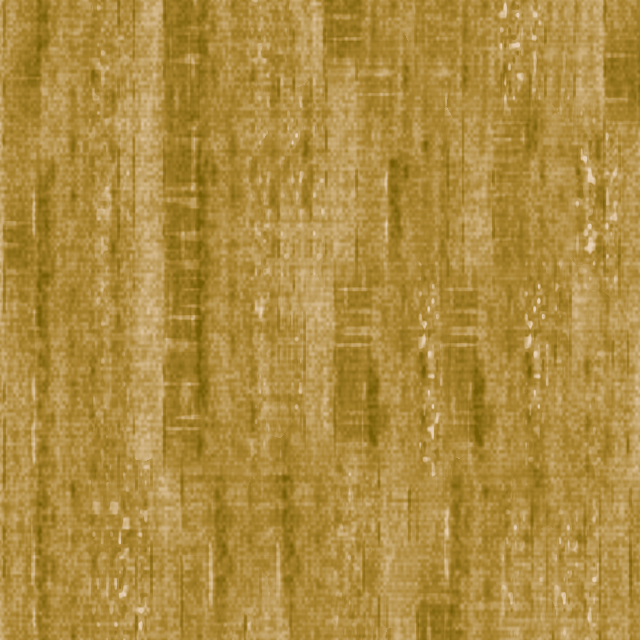
Give the GLSL for this texture, as a Shadertoy shader.

```glsl
const vec3 OLIVE = vec3(0.46, 0.36, 0.02);
const vec3 OCHRE = vec3(0.664, 0.515, 0.185);
const vec3 STRAW = vec3(0.80, 0.685, 0.48);
const float OCHRE_LEVEL = 0.6;
const float BASE_LEVEL = 0.71;
const float REPEATS = 4.0;        // stripe motifs across the canvas
const float STRIPE_START = 0.068;
const vec2 PATCHES = vec2(4.6, 3.6);
const float SEAM_BLUR = 0.22;
const float THREADS = 128.0;
const float TAU = 6.2831853;

float hash(vec2 p) {
    vec3 q = fract(p.xyx * vec3(0.1031, 0.1030, 0.0973));
    q += dot(q, q.yzx + 33.33);
    return fract((q.x + q.y) * q.z);
}

float noise(vec2 p) {
    vec2 i = floor(p), f = fract(p);
    f = f * f * (3.0 - 2.0 * f);
    return mix(mix(hash(i), hash(i + vec2(1, 0)), f.x),
               mix(hash(i + vec2(0, 1)), hash(i + vec2(1, 1)), f.x), f.y);
}

// Soft vertical band inside one repeating motif
float band(float u, float centre, float halfWidth) {
    float d = abs(fract(u - centre + 0.5) - 0.5);
    return 1.0 - smoothstep(halfWidth * 0.5, halfWidth * 1.5, d);
}

// Tone of the cloth; patch holds x shift, band strength, speck strength
float weave(vec2 p, vec3 patchTraits) {
    p.x += 2.0 - patchTraits.x;
    float u = fract((p.x - STRIPE_START) * REPEATS);
    float strength = patchTraits.y;

    // Ground: fibres, cross threads and grain
    float tone = BASE_LEVEL;
    tone += 0.14 * (noise(p * vec2(22.0, 3.5)) - 0.5);
    tone += 0.24 * (noise(p * vec2(120.0, 10.0)) - 0.5);
    tone += 0.16 * (noise(p * vec2(18.0, 160.0)) - 0.5);
    tone += 0.34 * (noise(p * vec2(220.0, 170.0)) - 0.5);
    tone += 0.022 * sin(p.y * THREADS * TAU) + 0.015 * sin(p.x * 96.0 * TAU);

    // Pale band
    tone += 0.17 * strength * band(u, 0.66, 0.085);

    // Dark speckled stripe with a bright left edge
    float run = smoothstep(0.25, 0.5, noise(vec2(floor((p.x + 0.05) * REPEATS) * 7.0, p.y * 6.0)));
    float speckle = noise(p * vec2(130.0, 95.0));
    tone -= run * band(u, 0.0, 0.036) * (0.1 + 0.48 * speckle);
    tone += run * band(u, 0.935, 0.012) * 0.4 * smoothstep(0.4, 0.8, noise(p * vec2(90.0, 28.0)));

    // Rows of small tufts
    vec2 tuftGrid = vec2(u * 8.0, p.y * 13.0);
    tuftGrid.y += 0.5 * mod(floor(tuftGrid.x), 2.0);
    vec2 tuft = fract(tuftGrid) - 0.5;
    float tuftDepth = mix(0.08, 0.42, hash(floor(tuftGrid)));
    tone -= tuftDepth * exp(-dot(tuft * tuft, vec2(38.0, 14.0))) * (0.5 + speckle)
          * (1.0 - smoothstep(0.46, 0.5, u));

    // Open hatch of crossing threads
    float hatch = smoothstep(0.74, 0.78, u) * (1.0 - smoothstep(0.97, 1.0, u)) * strength;
    float cluster = smoothstep(0.2, 0.75, noise(p * vec2(9.0, 8.0) + 5.0));
    float weft = smoothstep(0.58, 0.88, noise(p * vec2(13.0, 115.0) + 3.0));
    float warp = smoothstep(0.68, 0.92, noise(p * vec2(105.0, 13.0) + 8.0));
    tone += hatch * cluster * (-0.33 + 0.38 * weft + 0.28 * warp);

    // Thin broken seams
    float seam = band(u, 0.47, 0.009) + band(u, 0.565, 0.008) + band(u, 0.755, 0.009);
    tone -= 0.34 * seam * smoothstep(0.35, 0.7, noise(p * vec2(40.0, 36.0)));

    // Bright frayed specks with dark pits
    float frayed = band(u, 0.35, 0.07) + 0.7 * band(u, 0.51, 0.04);
    float fray = noise(p * vec2(150.0, 85.0) + 17.0);
    tone += patchTraits.z * frayed
          * (0.42 * smoothstep(0.65, 0.92, fray) - 0.2 * smoothstep(0.3, 0.1, fray));
    return tone;
}

// Upper left cloth stays aligned; other patches slide sideways
vec3 traitsOf(vec2 id, vec2 centre) {
    float aligned = step(centre.x, 0.12 + 0.55 * centre.y);
    vec3 loose = vec3(hash(id + 21.0) / REPEATS,
                      mix(0.35, 1.25, hash(id + 43.0)),
                      mix(0.4, 1.6, hash(id + 67.0)));
    return mix(loose, vec3(0.0, 1.0, 0.7), aligned);
}

void mainImage(out vec4 fragColor, in vec2 fragCoord) {
    vec2 p = fragCoord / iResolution.xy;

    // Two nearest patches
    vec2 g = p * PATCHES;
    float d1 = 9.0, d2 = 9.0;
    vec3 nearest = vec3(0.0), second = vec3(0.0);
    for (int y = -1; y <= 1; y++)
    for (int x = -1; x <= 1; x++) {
        vec2 id = floor(g) + vec2(x, y);
        vec2 centre = id + 0.2 + 0.6 * vec2(hash(id + 11.0), hash(id + 31.0));
        float d = length(g - centre);
        vec3 traits = traitsOf(id, centre / PATCHES);
        if (d < d1) { d2 = d1; second = nearest; d1 = d; nearest = traits; }
        else if (d < d2) { d2 = d; second = traits; }
    }
    float blend = 0.5 - 0.5 * smoothstep(0.0, SEAM_BLUR, d2 - d1);
    float tone = clamp(mix(weave(p, nearest), weave(p, second), blend), 0.0, 1.3);

    // Tone to colour
    vec3 colour = tone < OCHRE_LEVEL
        ? mix(OLIVE, OCHRE, tone / OCHRE_LEVEL)
        : mix(OCHRE, STRAW, (tone - OCHRE_LEVEL) / (1.0 - OCHRE_LEVEL));
    fragColor = vec4(colour, 1.0);
}
```
